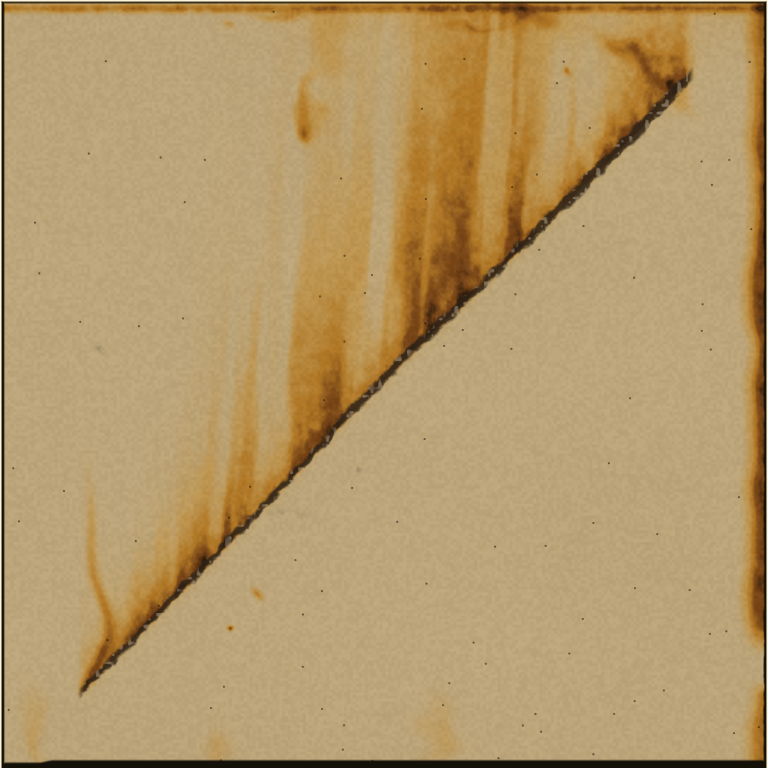
Write a WebGL 1 fragment shader that draws this texture.

```glsl
precision highp float;
uniform vec2 u_resolution;

float hash(vec2 p) {
  p = fract(p * vec2(0.1031, 0.1137));
  p += dot(p, p.yx + 33.33);
  return fract((p.x + p.y) * p.x * 7.13);
}

float noise(vec2 p) {
  vec2 i = floor(p), f = fract(p);
  f = f * f * (3.0 - 2.0 * f);
  return mix(mix(hash(i), hash(i + vec2(1, 0)), f.x),
             mix(hash(i + vec2(0, 1)), hash(i + vec2(1, 1)), f.x), f.y);
}

float fbm(vec2 p) {
  float sum = 0.0, amp = 0.5;
  for (int i = 0; i < 4; i++) {
    sum += amp * noise(p);
    p = p * 2.03 + 17.1;
    amp *= 0.5;
  }
  return sum;
}

float bump(float x, float center, float width) {
  float d = (x - center) / width;
  return exp(-d * d);
}

float blob(vec2 p, vec2 center, vec2 size) {
  vec2 d = (p - center) / size;
  return exp(-dot(d, d));
}

float scratchY(float x) {
  return 0.099 + (x - 0.104) * 1.0075 + 0.009 * bump(x, 0.5, 0.12);
}

// Stain running upward from the diagonal scratch
float drips(vec2 p, float rough) {
  float h = p.y - scratchY(p.x);
  float up = max(h, 0.0);
  float x = p.x - 0.07 * up + 0.006 * (noise(p * vec2(9.0, 12.0)) - 0.5);
  float span = smoothstep(0.098, 0.115, p.x) * (1.0 - smoothstep(0.885, 0.91, p.x));
  float streak = smoothstep(0.25, 0.75, 0.6 * noise(vec2(x * 42.0, p.y * 2.5))
               + 0.4 * noise(vec2(x * 95.0 + 9.0, p.y * 7.0)));
  float reach = 0.05 + 0.12 * bump(x, 0.4, 0.13) + 0.17 * bump(x, 0.61, 0.1);
  float body = exp(-up / reach) * (0.16 + 0.55 * streak);
  body *= 1.0 - 0.6 * bump(x, 0.485, 0.022) * smoothstep(0.03, 0.1, up);
  body *= 1.0 - 0.7 * bump(x, 0.157, 0.014);
  float fringe = 0.5 * exp(-up / 0.028) * (0.45 + rough);
  float plume = bump(x, 0.6, 0.1) * (0.12 + 0.2 * streak) * exp(-up * 1.2);
  plume += 0.22 * bump(x, 0.655, 0.022) * (0.4 + streak) * smoothstep(0.0, 0.1, up);
  plume += 0.24 * bump(x, 0.525, 0.012) * exp(-up * 3.5);
  plume += 0.11 * bump(x, 0.36, 0.14) * streak * exp(-up * 2.0);
  float above = (body + fringe + plume) * smoothstep(-0.006, 0.003, h);
  float below = 0.25 * exp(min(h, 0.0) * 110.0) * (1.0 - step(0.0, h));
  // Lone streak near the lower end
  float path = 0.107 + 0.033 * bump(p.y, 0.18, 0.06) + 0.012 * bump(p.y, 0.32, 0.1);
  float lone = 0.45 * bump(p.x, path, 0.007) * smoothstep(0.1, 0.13, p.y)
             * (1.0 - smoothstep(0.16, 0.46, p.y));
  return (above + below) * span * (0.72 + 0.55 * rough) + lone;
}

// Stain along the top and right borders, with loose smears
float borderStain(vec2 p, float rough) {
  float wobble = 0.012 * (noise(vec2(p.y * 22.0, 3.0)) - 0.5);
  float fall = smoothstep(0.14, 0.2, p.y) + 0.6 * (1.0 - smoothstep(0.09, 0.12, p.y));
  float side = smoothstep(0.96, 0.986, p.x + wobble) * 0.38
             + smoothstep(0.976, 0.994, p.x + wobble) * (0.3 + 0.6 * rough)
             * (1.0 - 0.6 * smoothstep(0.75, 0.95, p.y));
  float top = 0.6 * bump(p.y, 0.989, 0.006) * (0.35 + rough)
            + 0.15 * exp(-(1.0 - p.y) * 22.0) * smoothstep(0.25, 0.6, p.x);
  vec2 q = p + 0.025 * (vec2(noise(p * 35.0), noise(p * 35.0 + 8.0)) - 0.5);
  float smear = 0.35 * blob(q, vec2(0.69, 0.972), vec2(0.035, 0.014))
              + 0.3 * blob(q, vec2(0.61, 0.962), vec2(0.03, 0.005))
              + 0.3 * blob(q, vec2(0.365, 0.978), vec2(0.025, 0.006))
              + 0.25 * blob(q, vec2(0.295, 0.96), vec2(0.015, 0.005))
              + 0.16 * blob(q, vec2(0.42, 0.955), vec2(0.03, 0.045));
  // Fan joining the top border to the upper end of the scratch
  float ray = q.y - 0.94 + (q.x - 0.8) * 0.75;
  smear += 0.4 * bump(ray, 0.0, 0.012) * bump(q.x, 0.835, 0.05);
  smear += 0.42 * blob(q, vec2(0.85, 0.925), vec2(0.045, 0.045)) * (0.4 + rough);
  // Drop with a dark tail
  smear += 0.42 * blob(q, vec2(0.402, 0.862), vec2(0.011, 0.035))
         + 0.5 * blob(q, vec2(0.396, 0.832), vec2(0.009, 0.014));
  smear += 0.16 * (blob(q, vec2(0.29, 0.02), vec2(0.02, 0.035))
         + blob(q, vec2(0.57, 0.04), vec2(0.025, 0.05)) + blob(q, vec2(0.045, 0.04), vec2(0.015, 0.06)));
  smear += 0.45 * blob(q, vec2(0.335, 0.232), vec2(0.006))
         + 0.8 * blob(q, vec2(0.299, 0.176), vec2(0.005)) + 0.5 * blob(q, vec2(0.736, 0.898), vec2(0.004));
  return side * fall + top + smear;
}

vec3 rustColor(float r) {
  vec3 c = mix(vec3(0.735, 0.645, 0.475), vec3(0.74, 0.585, 0.32), smoothstep(0.0, 0.25, r));
  c = mix(c, vec3(0.69, 0.47, 0.15), smoothstep(0.2, 0.5, r));
  c = mix(c, vec3(0.47, 0.27, 0.09), smoothstep(0.48, 0.85, r));
  return mix(c, vec3(0.2, 0.12, 0.05), smoothstep(0.85, 1.25, r));
}

void main() {
  vec2 p = gl_FragCoord.xy / u_resolution;
  float rough = fbm(p * vec2(85.0, 65.0));
  vec3 color = rustColor(drips(p, rough) + borderStain(p, rough));

  // Paint grain and scattered specks
  color += 0.045 * (noise(p * 260.0) - 0.5) + 0.02 * (fbm(p * 6.0) - 0.47);
  vec2 cell = floor(p * 32.0);
  vec2 seat = 0.2 + 0.6 * vec2(hash(cell + 3.0), hash(cell + 41.0));
  float speck = 1.0 - smoothstep(0.02, 0.07, length(fract(p * 32.0) - seat));
  color *= 1.0 - 0.45 * speck * step(0.91, hash(cell + 77.0));
  float smudge = blob(p, vec2(0.128, 0.544), vec2(0.007, 0.005))
               + blob(p, vec2(0.462, 0.388), vec2(0.007, 0.004))
               + blob(p, vec2(0.375, 0.33), vec2(0.022, 0.006)) * 0.6;
  color = mix(color, vec3(0.43, 0.39, 0.31), 0.7 * smudge * smoothstep(0.3, 0.6, rough));

  // Ragged scratch with pale metal flecks
  float across = (p.y - scratchY(p.x)) * 0.707 + 0.011 * (fbm(p * 75.0) - 0.47);
  float halfWidth = 0.0035 + 0.003 * bump(p.x, 0.8, 0.1) + 0.0015 * bump(p.x, 0.52, 0.06);
  float cut = (1.0 - smoothstep(halfWidth - 0.002, halfWidth + 0.003, abs(across)))
            * smoothstep(0.1, 0.11, p.x) * (1.0 - smoothstep(0.895, 0.905, p.x));
  vec3 metal = mix(vec3(0.17, 0.13, 0.09), vec3(0.46, 0.41, 0.35), smoothstep(0.6, 0.9, noise(p * 190.0)));
  color = mix(color, metal, 0.85 * cut);

  // Dark panel edges and bright outer rim
  float edge = 1.0 - smoothstep(0.004, 0.007, p.x);
  edge = max(edge, 1.0 - smoothstep(0.008, 0.012, p.y + 0.003 * smoothstep(0.07, 0.05, p.x)));
  edge = max(edge, smoothstep(0.993, 0.996, p.x + 0.003 * (rough - 0.5)));
  edge = max(edge, 0.8 * smoothstep(0.994, 0.997, p.y));
  color = mix(color, vec3(0.08, 0.065, 0.03), edge);
  float rim = max(1.0 - smoothstep(0.001, 0.003, p.x), smoothstep(0.997, 0.999, max(p.x, p.y)));
  color = mix(color, vec3(1.0, 0.96, 0.86), rim);
  gl_FragColor = vec4(clamp(color, 0.0, 1.0), 1.0);
}
```
